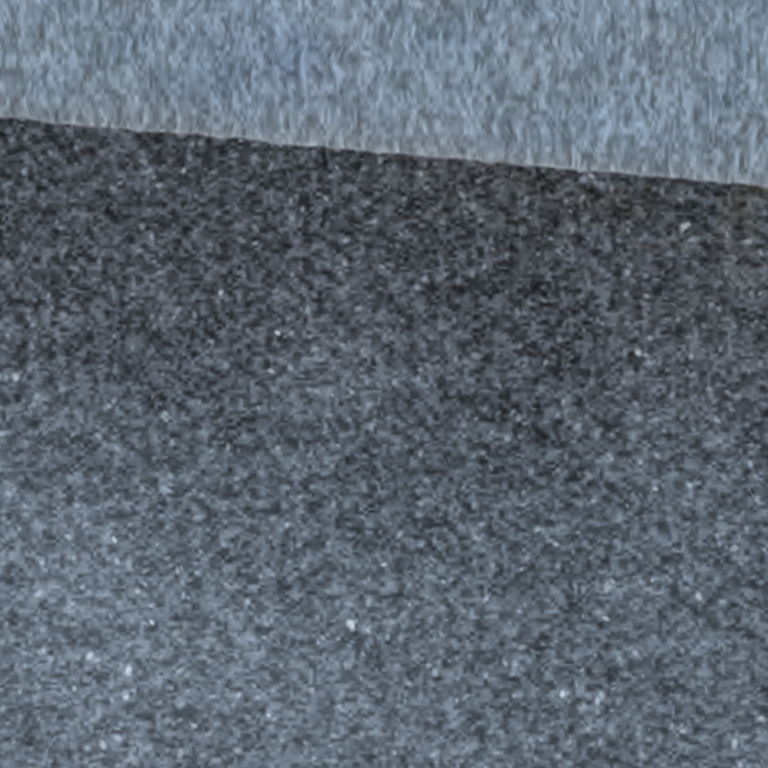
Give the GLSL for this texture, as a Shadertoy shader.

```glsl
float hash(vec2 p) {
    return fract(sin(dot(p, vec2(127.1, 311.7))) * 43758.545);
}

float noise(vec2 p) {
    vec2 i = floor(p), f = fract(p);
    f = f * f * (3.0 - 2.0 * f);
    return mix(mix(hash(i), hash(i + vec2(1, 0)), f.x),
               mix(hash(i + vec2(0, 1)), hash(i + vec2(1, 1)), f.x), f.y);
}

float fbm(vec2 p) {
    float sum = 0.0, amp = 0.5;
    for (int i = 0; i < 4; i++) {
        sum += amp * noise(p);
        p = mat2(1.6, 1.2, -1.2, 1.6) * p + 7.3;
        amp *= 0.5;
    }
    return sum / 0.9375;
}

// Soft elliptical patch, 1 at its centre
float patchAt(vec2 p, vec2 centre, vec2 radius) {
    vec2 d = (p - centre) / radius;
    return exp(-dot(d, d));
}

// Sparse, randomly turned oval chips
float chips(vec2 p, float density) {
    vec2 cell = floor(p);
    float light = 0.0;
    for (int y = -1; y <= 1; y++)
    for (int x = -1; x <= 1; x++) {
        vec2 id = cell + vec2(x, y);
        vec2 d = p - id - vec2(hash(id + 3.1), hash(id + 8.7));
        float a = 6.283 * hash(id + 15.2);
        d = mat2(cos(a), sin(a), -sin(a), cos(a)) * d;
        d /= vec2(0.52, 0.36) * (0.6 + 0.6 * hash(id + 21.4));
        float present = step(1.0 - density, hash(id + 31.9));
        light = max(light, present * (0.3 + 0.7 * hash(id + 44.6)) * (1.0 - smoothstep(0.2, 1.2, length(d))));
    }
    return light;
}

vec3 wall(vec2 p, float height) {
    vec2 q = p + 0.008 * vec2(noise(p * 38.0), noise(p * 38.0 + 9.0));
    float streaks = noise(q * vec2(140.0, 55.0));
    float fine = noise(q * vec2(230.0, 120.0) + 40.0);
    float shade = 0.505 + 0.17 * (streaks - 0.5) + 0.18 * (fine - 0.5);
    shade += 0.05 * (fbm(p * vec2(14.0, 8.0)) - 0.5);
    vec3 col = shade * vec3(0.93, 1.045, 1.16);
    col += vec3(-0.03, 0.0, 0.03) * (fbm(p * 18.0 + 3.0) - 0.4);
    col += vec3(-0.015, -0.005, 0.015) * patchAt(p, vec2(0.37, 0.92), vec2(0.09, 0.08));
    // Dusty strip towards the lip
    return mix(col, vec3(shade) * vec3(0.98, 1.03, 1.08), 0.7 * exp(-height * 35.0));
}

vec3 asphalt(vec2 p, float depth) {
    // Broad light and shadow
    float shade = mix(0.292, 0.415, smoothstep(0.08, 0.74, depth + 0.12 * (0.5 - p.x)));
    shade -= 0.03 * exp(-depth * 24.0);
    shade -= 0.04 * patchAt(p, vec2(0.69, 0.44), vec2(0.1, 0.15));
    shade -= 0.03 * patchAt(p, vec2(0.5, 0.36), vec2(0.1, 0.07));
    shade -= 0.03 * patchAt(p, vec2(0.85, 0.06), vec2(0.3, 0.16));
    shade -= 0.02 * patchAt(p, vec2(0.18, 0.53), vec2(0.16, 0.08));
    shade += 0.045 * patchAt(p, vec2(0.44, 0.52), vec2(0.08, 0.06));
    shade += 0.035 * patchAt(p, vec2(0.93, 0.4), vec2(0.14, 0.15));
    shade += 0.02 * patchAt(p, vec2(0.08, 0.2), vec2(0.25, 0.2));
    shade += 0.07 * (fbm(p * 13.0) - 0.5);

    // Clumped grit, gently warped into worm-like grains
    vec2 warp = vec2(noise(p * 70.0), noise(p * 70.0 + 31.0)) * 1.2;
    float grit = noise(p * vec2(92.0, 108.0) + warp) - 0.5;
    float fine = noise(p * vec2(165.0, 185.0) - warp + 17.0) - 0.5;
    shade += 0.16 * grit + 0.22 * fine;

    // Diagonal seam through the shadow
    float seam = abs(p.y - 0.445 + 0.9 * (p.x - 0.69) + 0.02 * (noise(p * 30.0) - 0.5));
    shade -= 0.06 * exp(-seam * 110.0) * patchAt(p, vec2(0.69, 0.44), vec2(0.08));

    vec3 col = max(shade, 0.12) * mix(vec3(0.95, 1.02, 1.12), vec3(0.94, 1.045, 1.16), smoothstep(0.1, 0.5, depth));
    float brown = exp(-depth * 11.0) * smoothstep(0.3, 0.95, p.x) * smoothstep(0.35, 0.65, fbm(p * 22.0 + 5.0));
    col *= 1.0 - brown * vec3(-0.02, 0.04, 0.14);

    // Pale stones and rare bright flecks
    col += vec3(0.17, 0.18, 0.19) * chips(p * 78.0, 0.24);
    col += vec3(0.36, 0.37, 0.37) * chips(p * 62.0 + 60.0, 0.035);
    return col;
}

void mainImage(out vec4 fragColor, in vec2 fragCoord) {
    vec2 p = fragCoord / iResolution.xy;
    float pixel = 1.0 / iResolution.y;

    // Slanting boundary with a slightly rough lip
    float edge = 0.847 - 0.091 * p.x + 0.004 * (noise(vec2(p.x * 55.0, 4.0)) - 0.5);
    float height = p.y - edge;
    vec3 col = mix(asphalt(p, max(-height, 0.0)), wall(p, max(height, 0.0)),
                   smoothstep(-0.002 - pixel, 0.002 + pixel, height));

    float lip = exp(-pow((height - 0.002) / 0.0035, 2.0));
    col += vec3(0.06, 0.055, 0.05) * lip * (0.2 + noise(p * 90.0));
    fragColor = vec4(clamp(col, 0.0, 1.0), 1.0);
}
```
